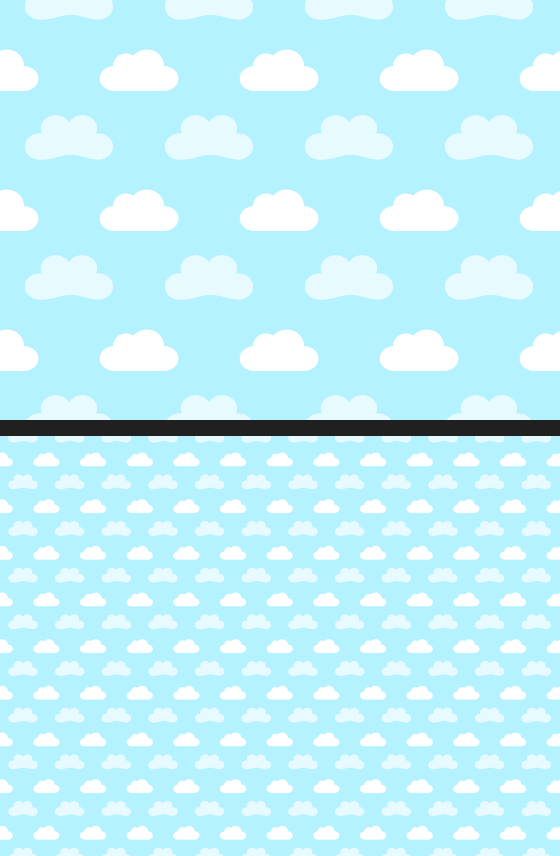
Top: one tile. Bottom: repeated 3 by 3.
Reproduce this pattern procedurally as a Shadertoy shader.

```glsl
// Staggered rows of flat white and pale clouds on a light blue sky.

const float TILE = 192.0; // cloud units along one side of a repeat

// Approximate signed distance to an axis-aligned ellipse.
float ellipse(vec2 p, vec2 radii) {
    float k = length(p / radii);
    float slope = length(p / (radii * radii));
    return k * (k - 1.0) / max(slope, 1e-4);
}

float box(vec2 p, vec2 halfSize) {
    vec2 q = abs(p) - halfSize;
    return length(max(q, 0.0)) + min(max(q.x, q.y), 0.0);
}

// Flat-bottomed cloud with one small and one large bump.
float flatCloud(vec2 p) {
    float d = box(p, vec2(34.0, 17.0));
    d = min(d, ellipse(vec2(abs(p.x) - 34.0, p.y), vec2(20.0, 17.0)));
    d = min(d, ellipse(p - vec2(-18.0, 17.4), vec2(17.5, 17.0)));
    return min(d, ellipse(p - vec2(10.6, 17.7), vec2(23.5, 22.0)));
}

// Cloud with twin bumps and a gently arched underside.
float archedCloud(vec2 p) {
    vec2 m = vec2(abs(p.x), p.y);
    float d = box(p, vec2(40.5, 18.0));
    d = min(d, ellipse(m - vec2(40.5, 0.0), vec2(20.0, 18.0)));
    d = min(d, ellipse(m - vec2(18.2, 25.0), vec2(20.5, 18.0)));
    float phase = clamp((p.x - 2.5) / 39.0, -1.0, 1.0) * 3.14159;
    float underside = -18.0 + 3.25 * (1.0 + cos(phase));
    return max(d, underside - p.y);
}

// Wrapped position relative to a cloud's place in the repeat.
vec2 around(vec2 cell, vec2 center) {
    return (fract(cell - center / TILE + 0.5) - 0.5) * TILE;
}

void mainImage(out vec4 fragColor, in vec2 fragCoord) {
    vec2 cell = fragCoord / iResolution.xy * vec2(4.0, 3.0);
    float halfPixel = 1.5 * TILE / iResolution.y;

    float pale = archedCloud(around(cell, vec2(94.5, -9.0)));
    float white = flatCloud(around(cell, vec2(190.7, 84.3)));

    vec3 color = vec3(0.71, 0.95, 1.0);
    color = mix(color, vec3(0.90, 0.98, 1.0), 1.0 - smoothstep(-halfPixel, halfPixel, pale));
    color = mix(color, vec3(1.0), 1.0 - smoothstep(-halfPixel, halfPixel, white));
    fragColor = vec4(color, 1.0);
}
```
